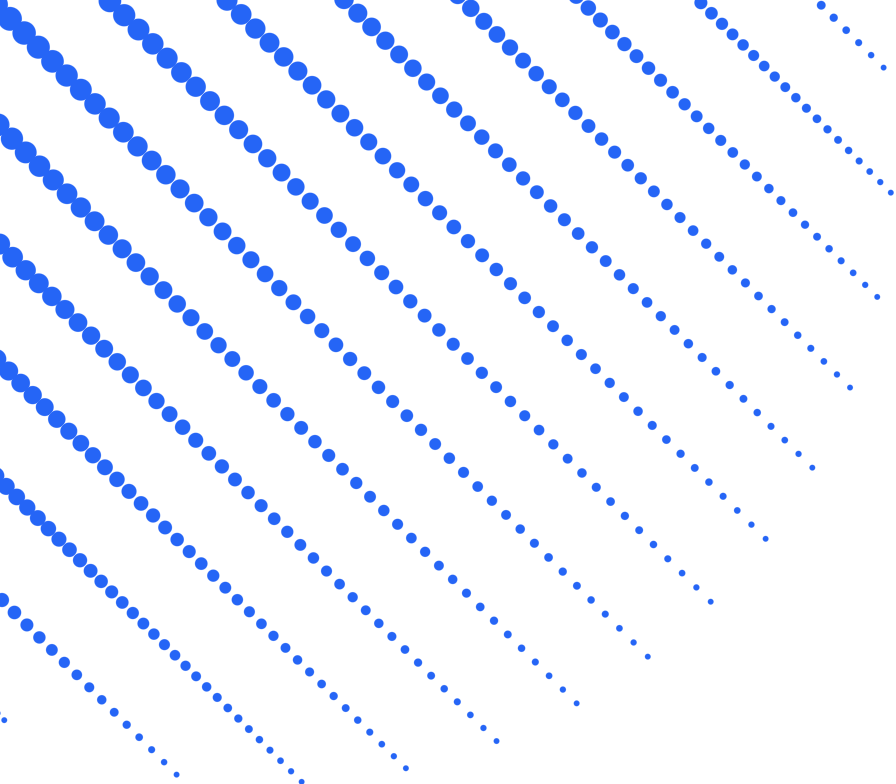
Reproduce this pattern procedurally as a WebGL 1 fragment shader.

```glsl
precision highp float;

// Parallel diagonal rows of blue dots, clipped as chords of one large circle.
// Each chord is split into equal steps, and its dots shrink toward the lower
// right end. Only the nearest row and its closest dots are evaluated.

uniform vec2 u_resolution;

const vec3 PAPER = vec3(1.0);
const vec3 BLUE = vec3(0.145, 0.395, 0.965);

// All lengths are fractions of the canvas height.
const vec2 CIRCLE_CENTER = vec2(0.350, 0.789);
const float CIRCLE_RADIUS = 0.787;
const float ROW_GAP = 0.10628;
const float LAST_ROW = 7.0;
const float SMALL_DOT = 0.0037;
const float DOT_GROWTH = 0.0156;

// Rotates so that x runs down a row and y runs across the rows.
vec2 toRowSpace(vec2 p) {
  return vec2(p.x - p.y, p.x + p.y) * sqrt(0.5);
}

float halfChord(float offset, float radius) {
  return sqrt(max(radius * radius - offset * offset, 0.0));
}

// The short outer rows hold fewer dots.
float stepCount(float row) {
  return abs(row) < 5.5 ? 61.0 : 41.0;
}

// Signed distance to the dots of a chord, indexed back from its small end.
float dotRowDistance(vec2 p, float halfLength, float steps) {
  float gap = 2.0 * halfLength / steps;
  float nearest = floor((halfLength - p.x) / gap + 0.5);
  float d = 1.0;
  for (int i = -1; i <= 1; i++) {
    float index = clamp(nearest + float(i), 0.0, steps);
    float radius = SMALL_DOT + DOT_GROWTH * index / steps;
    vec2 dotCenter = vec2(halfLength - index * gap, 0.0);
    d = min(d, length(p - dotCenter) - radius);
  }
  return d;
}

void main() {
  float pixel = 1.0 / u_resolution.y;
  vec2 p = toRowSpace(gl_FragCoord.xy * pixel - CIRCLE_CENTER);

  // Pick the nearest row and measure from its axis.
  float row = clamp(floor(p.y / ROW_GAP + 0.5), -LAST_ROW, LAST_ROW);
  float offset = row * ROW_GAP;
  float halfLength = halfChord(offset, CIRCLE_RADIUS);
  float d = dotRowDistance(p - vec2(0.0, offset), halfLength, stepCount(row));

  // Antialiased ink over paper.
  float ink = 1.0 - smoothstep(-0.75 * pixel, 0.75 * pixel, d);
  gl_FragColor = vec4(mix(PAPER, BLUE, ink), 1.0);
}
```
